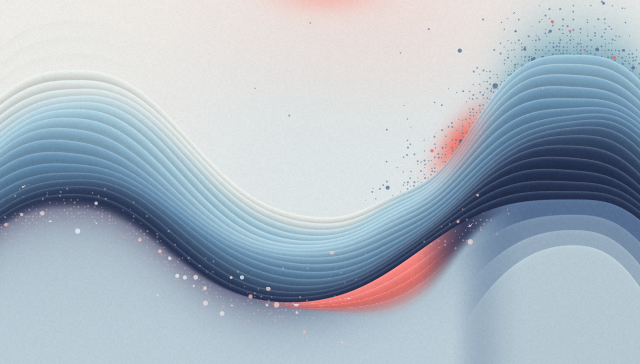
Write a Shadertoy shader that draws this background.

```glsl
// A flowing ribbon of stacked paper-like layers, pale at the crest and navy
// at the keel, over a soft sky and floor. Layers are painted back to front
// between two height curves; coral glows and hashed dust finish the edges.

const int   LAYERS = 15;
const float WOBBLE = 0.045;      // layer sway, relative to ribbon thickness
const float RIM_WIDTH = 0.0028;
const float FINE_DUST = 105.0;   // dust cells per canvas height
const float COARSE_DUST = 40.0;
const float GRAIN = 0.022;

const vec3 SKY_WARM = vec3(0.93, 0.925, 0.91);
const vec3 SKY_COOL = vec3(0.865, 0.895, 0.90);
const vec3 PINK  = vec3(0.96, 0.70, 0.66);
const vec3 CORAL = vec3(0.86, 0.43, 0.41);
const vec3 PALE  = vec3(0.89, 0.905, 0.89);
const vec3 AQUA  = vec3(0.64, 0.79, 0.86);
const vec3 STEEL = vec3(0.38, 0.54, 0.67);
const vec3 NAVY  = vec3(0.15, 0.20, 0.32);
const vec3 TEAL  = vec3(0.42, 0.63, 0.71);
const vec3 SLATE = vec3(0.33, 0.43, 0.57);
const vec3 PLUM  = vec3(0.36, 0.35, 0.47);
const vec3 FLOOR = vec3(0.71, 0.785, 0.825);
const vec3 RIM   = vec3(0.90, 0.95, 0.97);

vec3 hash3(vec2 p) {
    vec3 v = fract(p.xyx * vec3(0.1031, 0.1030, 0.0973));
    v += dot(v, v.yxz + 33.33);
    return fract((v.xxy + v.yzz) * v.zyx);
}

// Smooth hump with separate left and right widths
float hump(float x, float center, float left, float right, float power) {
    float d = x - center;
    return exp(-pow(abs(d) / (d < 0.0 ? left : right), power));
}

float crestHeight(float x) {
    return 0.395 + 0.413 * hump(x, 0.115, 0.22, 0.22, 2.56)
         + 0.454 * hump(x, 0.895, 0.19, 0.19, 3.0)
         + 0.05 * hump(x, 0.62, 0.065, 0.065, 2.0);
}

float keelHeight(float x) {
    return 0.16 + 0.28 * hump(x, 0.105, 0.195, 0.195, 2.43)
         + 0.292 * hump(x, 0.895, 0.275, 0.175, 3.0);
}

float layerHeight(float x, float t) {
    float crest = crestHeight(x), keel = keelHeight(x);
    float sway = WOBBLE * 4.0 * t * (1.0 - t) * sin(13.0 * x + 9.0 * t);
    return mix(crest, keel, t + sway);
}

vec3 layerColor(float t, float x) {
    float tone = mix(t, 0.43 + 0.68 * t, smoothstep(0.52, 0.85, x));
    vec3 c = mix(PALE, AQUA, smoothstep(0.0, mix(0.38, 0.2, smoothstep(0.2, 0.45, x)), tone));
    c = mix(c, STEEL, smoothstep(0.3, 0.68, tone));
    return mix(c, NAVY, smoothstep(0.6, 0.95, tone));
}

// Scattered round dots; density is the share of filled cells
float dust(vec2 q, float cells, float density) {
    vec2 g = q * cells;
    vec3 r = hash3(floor(g) + 7.0);
    float radius = 0.12 + 0.18 * fract(r.x * 17.0);
    float aa = 0.7 * cells / iResolution.y;
    float dist = length(fract(g) - 0.3 - 0.4 * r.xy);
    return (1.0 - smoothstep(radius - aa, radius + aa, dist)) * step(r.z, density);
}

void mainImage(out vec4 fragColor, in vec2 fragCoord) {
    vec2 uv = fragCoord / iResolution.xy;
    float x = uv.x, y = uv.y, px = 0.8 / iResolution.y;
    float aspect = iResolution.x / iResolution.y;
    vec2 q = vec2(x * aspect, y);
    float crest = crestHeight(x), keel = keelHeight(x);
    float above = max(y - crest, 0.0), below = max(keel - y, 0.0);

    // Sky with a blush along the top
    vec3 col = mix(SKY_WARM, SKY_COOL, smoothstep(0.05, 0.5, x) * smoothstep(1.15, 0.6, y));
    col = mix(col, PINK, 0.22 * hump(x, 0.6, 0.3, 0.22, 2.0) * smoothstep(0.55, 1.0, y));
    col = mix(col, PINK, 0.85 * exp(-dot((uv - vec2(0.51, 1.02)) / vec2(0.075, 0.05),
                                         (uv - vec2(0.51, 1.02)) / vec2(0.075, 0.05))));

    // Faint arcs over the left crest
    for (int i = 3; i > 0; i--) {
        float d = crest + 0.045 * float(i) - y;
        float fade = smoothstep(-px, px, d) * exp(-abs(d) / 0.03) * smoothstep(0.3, 0.1, x);
        col = mix(col, vec3(0.87, 0.895, 0.90), 0.4 * fade);
    }

    // Haze, ember and spray along the right slope
    col = mix(col, TEAL, 0.75 * smoothstep(0.68, 0.87, x) * exp(-above / 0.085));
    vec2 e = q - vec2(0.718 * aspect, 0.61);
    e = vec2(dot(e, vec2(0.58, 0.81)) / 0.095, dot(e, vec2(-0.81, 0.58)) / 0.04);
    float ember = exp(-dot(e, e));
    col = mix(col, CORAL + vec3(0.07, 0.02, 0.0), 0.9 * ember);
    float spray = exp(-above / 0.06) * smoothstep(0.54, 0.7, x);
    col = mix(col, mix(STEEL, NAVY, 0.3), 0.6 * dust(q, FINE_DUST, 0.8 * spray));
    vec3 fleck = hash3(floor(q * COARSE_DUST) + 31.0);
    col = mix(col, fleck.x < 0.35 ? CORAL : SLATE, 0.8 * dust(q, COARSE_DUST, 0.28 * spray));

    // Ribbon layers, back to front
    for (int i = 0; i < LAYERS; i++) {
        float t = float(i) / float(LAYERS);
        float h = layerHeight(x, t);
        float slope = (layerHeight(x + 0.002, t) - h) / (0.002 * aspect);
        float stretch = sqrt(1.0 + slope * slope);
        float d = (h - y) / stretch;
        float depth = clamp((h - y) * float(LAYERS) / (crest - keel), 0.0, 1.0);
        vec3 paper = layerColor(t, x) * mix(1.07, 0.87, depth);
        paper = mix(paper, RIM, (0.55 - 0.3 * t) * exp(-max(d, 0.0) / RIM_WIDTH));
        paper = mix(paper, CORAL, 0.55 * ember);
        col = mix(col, paper, smoothstep(-px, px, d));
    }

    // Floor with a shadow under the keel
    vec3 ground = mix(FLOOR + 0.02, FLOOR, smoothstep(0.0, 0.3, y));
    vec3 shadow = mix(PLUM, SLATE, smoothstep(0.25, 0.7, x));
    ground = mix(ground, shadow, 0.85 * exp(-below / 0.055));

    // Translucent veils at the lower right
    for (int k = 0; k < 4; k++) {
        float s = float(k), bend = (x - 0.895) / 0.13;
        float d = keel - s * (0.042 + 0.03 * bend * bend) - y;
        vec3 veil = mix(SLATE, FLOOR, s / 3.0) + 0.05 * exp(-max(d, 0.0) / 0.006);
        ground = mix(ground, veil, smoothstep(-px, px, d) * smoothstep(0.7, 0.83, x));
    }

    // Coral fold beneath the valley, darkening to the right
    float fold = below / (0.012 + 0.11 * hump(x, 0.66, 0.12, 0.08, 2.0));
    vec3 foldColor = mix(CORAL + 0.09, CORAL - 0.04, smoothstep(0.0, 0.8, fold));
    foldColor += 0.10 * exp(-fract(fold * 4.0) * 5.0);
    foldColor = mix(foldColor, mix(NAVY, PLUM, 0.3), smoothstep(0.64, 0.735, x));
    float foldMask = smoothstep(0.39, 0.5, x) * smoothstep(0.81, 0.72, x);
    ground = mix(ground, foldColor, foldMask * smoothstep(1.25, 0.5, fold));
    float soft = mix(0.02, px, smoothstep(0.2, 0.4, x));
    col = mix(col, ground, smoothstep(-soft, soft, keel - y));

    // Bright specks along the keel
    float specks = exp(-abs(keel - y - 0.025) / 0.028)
                 * (smoothstep(0.62, 0.38, x) + hump(x, 0.73, 0.045, 0.045, 2.0));
    col = mix(col, vec3(0.82, 0.70, 0.72), 0.5 * dust(q, FINE_DUST, 0.55 * specks));
    col = mix(col, mix(RIM, PINK, fleck.y), 0.8 * dust(q, COARSE_DUST, 0.3 * specks));

    col += GRAIN * (hash3(floor(q * 290.0)).x - 0.5);
    fragColor = vec4(clamp(col, 0.0, 1.0), 1.0);
}
```
